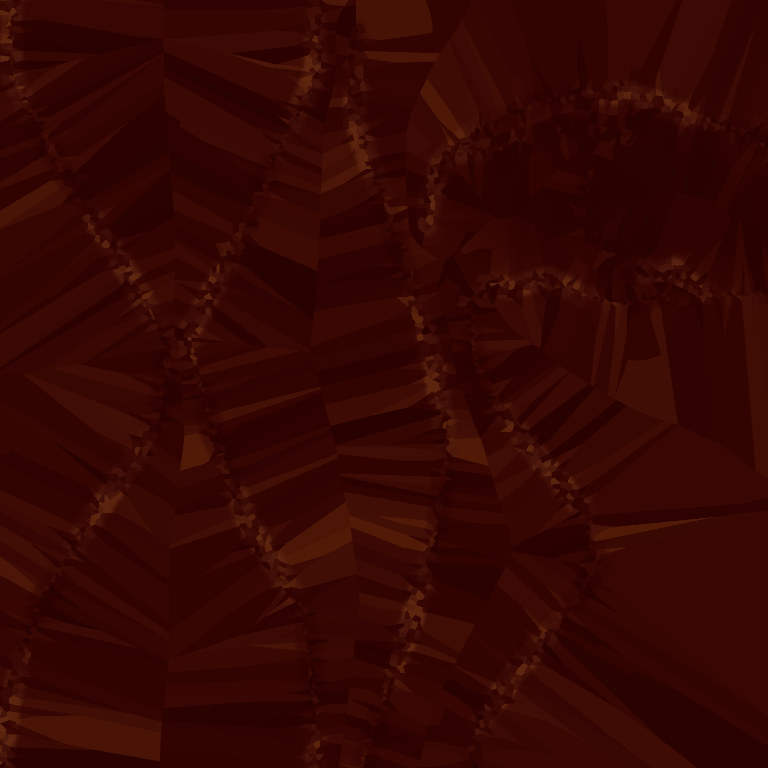
This texture is drawn by a WebGL 2 fragment shader. Its source:

```glsl
#version 300 es
precision highp float;
// Dark red-brown shards: crooked strands of tiny grains cross the canvas, and
// each outer grain spreads sideways as a strip until it meets another strand.
// Cellular noise is evaluated in (along, across) coordinates of the nearest strand.
uniform vec2 u_resolution;
out vec4 fragColor;

vec3 hash3(vec3 p) {
  p = fract(p * vec3(0.1031, 0.1030, 0.0973));
  p += dot(p, p.yxz + 33.33);
  return fract((p.xxy + p.yxx) * p.zyx);
}

// Upright strand that bulges sideways around one height
float bulge(float y, float base, float amount, float centre, float width) {
  float s = (y - centre) / width;
  return base + amount * exp(-s * s);
}

// Position on a strand, s runs from 0 to 1
vec2 strandPoint(int strand, float s) {
  float y = s * 1.04 - 0.02;
  if (strand == 0) return vec2(bulge(y, 0.0, 0.22, 0.52, 0.25), y);
  if (strand == 1) return vec2(bulge(y, 0.42, -0.17, 0.53, 0.25), y);
  if (strand == 2) return vec2(bulge(y, 0.45, 0.14, 0.43, 0.33), y * 0.94);
  if (strand == 3) return vec2(bulge(y * 0.6, 0.61, 0.17, 0.29, 0.15), y * 0.6);
  if (strand == 4) {
    float angle = mix(3.3, 0.5, s);
    return vec2(0.80, 0.72) + vec2(0.24, 0.15) * vec2(cos(angle), sin(angle));
  }
  if (strand == 5) return vec2(0.60 + 0.22 * s, 0.795 + 0.035 * sin(2.0 * s));
  if (strand == 6) return vec2(0.77 + 0.25 * s * s, 0.78 - 0.17 * sqrt(s));
  return vec2(0.60 + 0.28 * s, 0.62 + 0.012 * sin(5.0 * s));
}

vec2 crookedPoint(int strand, int node) {
  vec2 jitter = hash3(vec3(float(node), float(strand), 5.0)).xy - 0.5;
  return strandPoint(strand, float(node) / 9.0) + 0.022 * jitter;
}

// Nearest strand: x = length along it, y = signed distance, z = strand number
vec3 strandCoords(vec2 p) {
  vec3 best = vec3(0.0, 9.0, 0.0);
  for (int strand = 0; strand < 8; strand++) {
    vec2 a = crookedPoint(strand, 0);
    float along = 0.0;
    for (int node = 1; node <= 9; node++) {
      vec2 b = crookedPoint(strand, node);
      vec2 ab = b - a, ap = p - a;
      float len = length(ab);
      float h = clamp(dot(ap, ab) / (len * len), 0.0, 1.0);
      float d = length(ap - ab * h);
      if (d < abs(best.y)) {
        float side = ab.x * ap.y - ab.y * ap.x < 0.0 ? -1.0 : 1.0;
        best = vec3(along + h * len, d * side, float(strand));
      }
      along += len;
      a = b;
    }
  }
  return best;
}

vec3 shardColour(vec2 p) {
  vec3 q = strandCoords(p);
  const float columns = 130.0;
  float column = floor(q.x * columns);

  // Nearest grain, from a window of columns along the strand
  float nearest = 1e3;
  vec2 grain = vec2(0.0);
  float shade = 0.0;
  for (int i = -5; i <= 5; i++) {
    for (int row = 0; row < 4; row++) {
      float c = column + float(i);
      vec3 h = hash3(vec3(c + 17.0, float(row) * 7.0 + 3.0, q.z * 13.0 + 2.0));
      float spread = 0.012 + 0.006 * sin(c * 0.13 + q.z * 2.0);
      vec2 site = vec2((c + h.x) / columns, (float(row) + h.y - 2.0) * 0.5 * spread);
      vec2 delta = q.xy - site;
      float d = dot(delta, delta);
      if (d < nearest) { nearest = d; grain = site; shade = h.z; }
    }
  }

  // Broad tone drifts along each side of the strand
  float side = sign(grain.y) * 1.3 + q.z * 2.4;
  float drift = 0.5 + 0.27 * sin(grain.x * 23.0 + side) + 0.23 * sin(grain.x * 61.0 + side * 3.0);
  float tone = 0.5 + 1.2 * (0.58 * shade + 0.42 * drift - 0.51);

  // Dim hollow at the upper right
  float hollow = length((p - vec2(0.80, 0.74)) / vec2(0.26, 0.13));
  tone -= 0.38 * (1.0 - smoothstep(0.5, 1.1, hollow));

  // Grains in the strand core are paler in patches, darker elsewhere
  float core = 1.0 - smoothstep(0.010, 0.020, abs(q.y));
  float patches = 0.5 + 0.5 * sin(grain.x * 19.0 + q.z * 1.7);
  tone = clamp(tone + core * (0.45 * patches - 0.2), 0.0, 1.0);

  float glow = pow(tone, 8.0);
  vec3 colour = vec3(0.155 + 0.1 * tone + 0.06 * glow,
                     0.006 + 0.055 * tone * tone + 0.04 * glow,
                     0.028 * tone * tone);
  return colour + core * patches * tone * shade * vec3(0.05, 0.05, 0.035);
}

void main() {
  // Two diagonal samples smooth the edges
  vec2 offset = vec2(0.25, 0.2);
  vec3 colour = shardColour((gl_FragCoord.xy + offset) / u_resolution)
              + shardColour((gl_FragCoord.xy - offset) / u_resolution);
  fragColor = vec4(0.5 * colour, 1.0);
}
```
